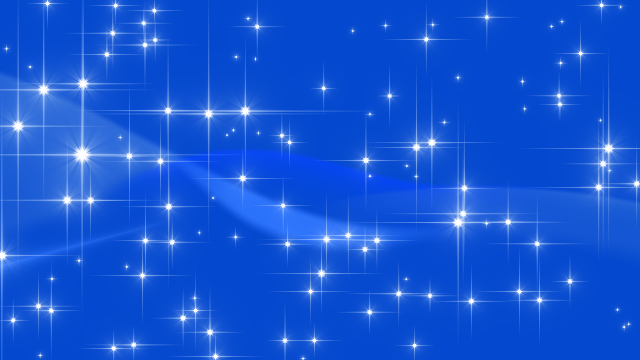
A Shadertoy shader for this background:

```glsl
#define BASE_BLUE vec3(0.015, 0.283, 0.81)
#define VEIL_BLUE vec3(0.20, 0.44, 0.86)
#define RIBBON_BLUE vec3(0.18, 0.46, 1.0)
#define CREST_BLUE vec3(0.02, 0.27, 0.97)
#define RAY_TINT vec3(0.78, 0.87, 0.99)
#define STAR_COUNT 74
#define DUST_COUNT 40
#define CORE_RADIUS 0.0088
#define RAY_LENGTH 0.17
#define RAY_WIDTH 0.0012
#define HERO_POS vec2(0.228, 0.57)
#define SEED 17.0

// Sine-free hash: one number in, three out
vec3 hash31(float n) {
    vec3 q = fract(n * vec3(0.1031, 0.1030, 0.0973));
    q += dot(q, q.yzx + 33.33);
    return fract((q.xxy + q.yzz) * q.zyx);
}

// Soft horizontal band between two heights
float band(float y, float bottom, float top, float softBottom, float softTop) {
    return smoothstep(bottom - softBottom, bottom + softBottom, y)
         * (1.0 - smoothstep(top - softTop, top + softTop, y));
}

// Share of a pixel covered by a line of the given half width
float lineCoverage(float d, float halfWidth, float px) {
    float overlap = min(d + 0.5 * px, halfWidth) - max(d - 0.5 * px, -halfWidth);
    return clamp(overlap / px, 0.0, 1.0);
}

// Tapered needle along the first axis, with a wider flare at its root
float needle(vec2 d, float len, float halfWidth, float px) {
    float taper = max(1.0 - abs(d.x) / len, 0.0);
    float root = max(1.0 - abs(d.x) / (0.35 * len), 0.0);
    float thin = lineCoverage(d.y, halfWidth * (0.5 + 0.5 * taper), px) * taper;
    return 0.75 * thin + 0.5 * root * root * exp(-abs(d.y) / (2.2 * halfWidth));
}

// x: light of the rays and halo, y: light of the core
vec2 star(vec2 d, float size, vec2 stretch, float px) {
    float r = length(d);
    float core = CORE_RADIUS * size;
    vec2 len = RAY_LENGTH * size * min(size, 1.3) * stretch;
    float width = RAY_WIDTH * (0.75 + 0.35 * size);
    float rays = needle(d, len.x, width, px) + needle(d.yx, len.y, width, px);

    // Short burst of uneven spikes inside a wide glow
    float angle = atan(d.y, d.x);
    float spikes = 0.65 + 0.35 * cos(angle * 8.0) + 0.25 * cos(angle * 20.0);
    float halo = 0.85 * spikes * exp(-r / (core * 1.2)) + 0.24 * exp(-r / (core * 2.6));

    // Core with a softly toothed rim
    float rim = core * (0.72 + 0.3 * spikes);
    float soft = max(core * 0.5, 0.7 * px);
    float disc = 1.0 - smoothstep(rim - soft, rim + soft, r);
    return vec2(rays + halo, disc);
}

// Translucent flowing veils
vec3 background(vec2 p) {
    float x = p.x, y = p.y;
    vec3 col = BASE_BLUE;

    float sweep = 0.36 + 0.48 * (1.0 - smoothstep(-0.25, 1.1, x));
    float crest = 0.34 + 0.24 * smoothstep(-0.1, 0.65, x)
                - 0.10 * smoothstep(0.7, 1.25, x);

    // Left wedge, lighter towards its upper edge
    float wedge = band(y, crest, sweep, 0.035, 0.012);
    float edgeLight = exp(-max(sweep - y, 0.0) / 0.14);
    col = mix(col, VEIL_BLUE, wedge * (0.38 + 0.34 * edgeLight));

    // Saturated crest, crisp above and fading below
    float crestFade = exp(-max(crest - y, 0.0) / 0.06);
    float crestSpan = smoothstep(0.25, 0.55, x) * (1.0 - smoothstep(1.1, 1.7, x));
    float crestMask = 1.0 - smoothstep(crest - 0.006, crest + 0.012, y);
    col = mix(col, CREST_BLUE, 0.95 * crestMask * crestFade * crestSpan);

    // Bright lens trailing from the wedge
    float swell = smoothstep(0.42, 0.72, x) * (1.0 - smoothstep(0.75, 1.3, x));
    float lens = band(y, sweep - 0.015 - 0.07 * swell, sweep + 0.006, 0.022, 0.014);
    float lensSpan = smoothstep(0.35, 0.7, x) * (1.0 - smoothstep(0.8, 1.4, x));
    col = mix(col, RIBBON_BLUE, 0.92 * lens * lensSpan);

    // Pale right ribbon that widens outwards
    float arch = 0.48 - 0.22 * (x - 1.33) * (x - 1.33);
    float spread = 0.05 + 0.10 * smoothstep(0.9, 1.8, x);
    float ribbon = band(y, arch - spread, arch, 0.035, 0.008);
    float ribbonLight = 0.33 + 0.35 * exp(-max(arch - y, 0.0) / 0.025) * smoothstep(1.1, 1.7, x);
    col = mix(col, VEIL_BLUE, ribbon * ribbonLight * smoothstep(0.85, 1.15, x));

    // Low slanted streak
    float streakFade = max(1.0 - x / 0.46, 0.0);
    float streak = exp(-abs(y - 0.26 - 0.27 * x) / (0.004 + 0.014 * streakFade));
    return mix(col, RIBBON_BLUE + 0.08, 0.6 * streak * sqrt(streakFade));
}

void mainImage(out vec4 fragColor, in vec2 fragCoord) {
    float px = 1.0 / iResolution.y;
    vec2 p = fragCoord * px;
    vec2 extent = iResolution.xy * px;

    // One large star, then scattered stars and fine dust
    vec2 light = star(p - HERO_POS, 2.4, vec2(0.9, 0.85), px);
    for (int i = 0; i < STAR_COUNT + DUST_COUNT; i++) {
        vec3 place = hash31(float(i) + SEED);
        vec3 form = hash31(float(i) + SEED + 211.0);
        float size = 0.6 + 0.4 * place.z + 0.8 * pow(place.z, 6.0);
        if (i >= STAR_COUNT) size = 0.2 + 0.16 * place.z;
        light += star(p - place.xy * extent, size, 0.55 + form.xy, px);
    }

    vec3 col = background(p);
    col = mix(col, RAY_TINT, 1.0 - exp(-1.2 * light.x));
    col = mix(col, vec3(1.0), clamp(light.y, 0.0, 1.0));
    fragColor = vec4(col, 1.0);
}
```
